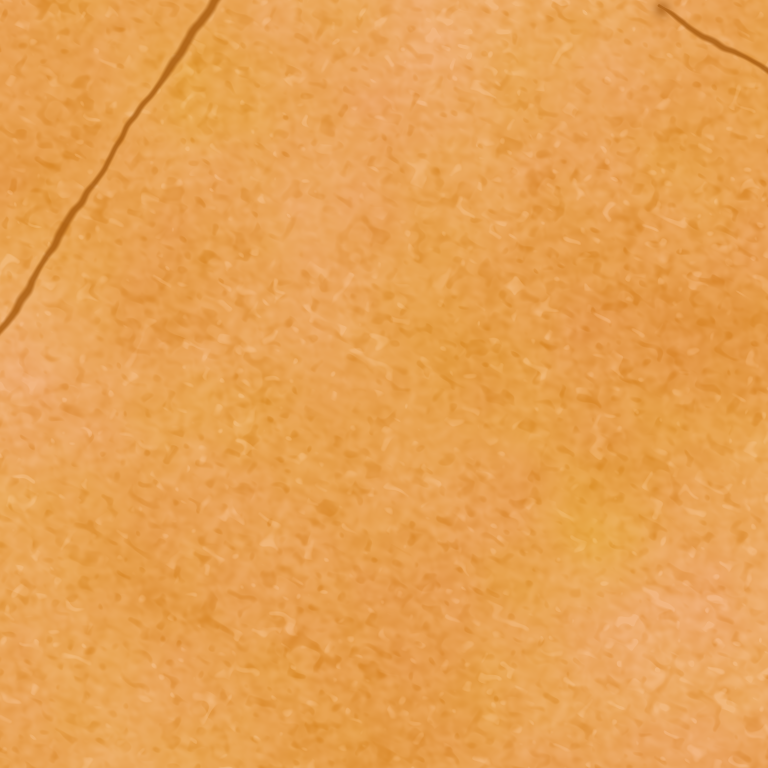
Give the GLSL for this texture, as a WebGL 1 fragment shader.

```glsl
precision highp float;
// Warm ochre stone slab with soft mottling, fine pitted grain and two thin cracks.
uniform vec2 u_resolution;

const vec3 DEEP = vec3(0.855, 0.535, 0.165);
const vec3 OCHRE = vec3(0.912, 0.635, 0.320);
const vec3 PALE = vec3(0.945, 0.715, 0.465);
const vec3 CRACK = vec3(0.66, 0.36, 0.06);

float hash(vec2 p) {
  vec3 q = fract(p.xyx * vec3(0.1031, 0.1030, 0.0973));
  q += dot(q, q.yzx + 33.33);
  return fract((q.x + q.y) * q.z);
}

float noise(vec2 p) {
  vec2 cell = floor(p);
  vec2 f = fract(p);
  f = f * f * (3.0 - 2.0 * f);
  float low = mix(hash(cell), hash(cell + vec2(1.0, 0.0)), f.x);
  float high = mix(hash(cell + vec2(0.0, 1.0)), hash(cell + vec2(1.0, 1.0)), f.x);
  return mix(low, high, f.y);
}

// Layered noise, turned at each octave to hide the lattice
float fbm(vec2 p) {
  float sum = 0.0;
  float amplitude = 0.5;
  for (int i = 0; i < 4; i++) {
    sum += amplitude * noise(p);
    p = mat2(1.6, 1.2, -1.2, 1.6) * p + 17.3;
    amplitude *= 0.5;
  }
  return sum / 0.9375;
}

// Soft round patch, 1 at its centre
float patchAt(vec2 p, vec2 centre, float radius) {
  vec2 d = (p - centre) / radius;
  return exp(-dot(d, d));
}

// Slightly slanted grain, about one fleck per unit
float grain(vec2 p, float scale) {
  vec2 q = mat2(0.88, 0.47, -0.47, 0.88) * p * scale;
  q += 0.9 * (noise(q * 0.6 + 41.0) - 0.5);
  return noise(q * vec2(0.85, 1.1) + 90.0);
}

// Crack from a to b: x is coverage, y is the pale rim beside it
vec2 crack(vec2 p, vec2 a, vec2 b, float halfWidth) {
  vec2 along = normalize(b - a);
  vec2 rel = p - a;
  float t = dot(rel, along);
  float side = dot(rel, vec2(-along.y, along.x));
  side += 0.010 * (noise(vec2(t * 14.0, 3.0)) - 0.5);
  side += 0.003 * (noise(vec2(t * 60.0, 8.0)) - 0.5);
  float overshoot = max(max(-t, t - length(b - a)), 0.0);
  float d = length(vec2(side, overshoot));
  float width = halfWidth * (0.65 + 0.8 * noise(vec2(t * 22.0, 5.0)));
  float body = 1.0 - smoothstep(width * 0.3, width + 0.0022, d);
  return vec2(body, exp(-pow((d - 0.009) / 0.005, 2.0)));
}

void main() {
  vec2 p = gl_FragCoord.xy / min(u_resolution.x, u_resolution.y);

  // Broad weathering: dark stains and rubbed, paler areas
  float stain = patchAt(p, vec2(0.58, 0.55), 0.10) + patchAt(p, vec2(0.96, 0.55), 0.14)
              + patchAt(p, vec2(0.52, 0.08), 0.17) + 0.5 * patchAt(p, vec2(0.19, 0.25), 0.09);
  float rubbed = patchAt(p, vec2(0.88, 0.15), 0.16) + 0.5 * patchAt(p, vec2(0.10, 0.48), 0.14)
               + 0.4 * patchAt(p, vec2(0.55, 0.95), 0.20);
  float tone = 0.56 - 0.17 * stain + 0.15 * rubbed;
  tone += 0.50 * (fbm(p * 5.0 + 2.0) - 0.5);

  // Grain with dark pits, lit from the upper left
  float coarse = grain(p, 78.0);
  float fine = grain(p + 3.7, 130.0);
  vec2 lightStep = vec2(-0.0035, 0.0035);
  float relief = grain(p + lightStep, 78.0) - grain(p - lightStep, 78.0);
  float roughness = 0.65 + 0.7 * fbm(p * 7.0 + 31.0);
  float speckle = 0.22 * (fine - 0.5) + 0.18 * (coarse - 0.5) + 0.14 * relief;
  speckle -= 0.24 * smoothstep(0.62, 0.92, grain(p + 7.1, 92.0));
  speckle += 0.32 * smoothstep(0.76, 0.96, grain(p + 5.3, 88.0));
  tone = clamp(tone + roughness * speckle, 0.0, 1.0);

  vec3 colour = mix(DEEP, OCHRE, smoothstep(0.0, 1.0, tone) * 2.0);
  if (tone > 0.5) colour = mix(OCHRE, PALE, tone * 2.0 - 1.0);
  else colour = mix(DEEP, OCHRE, tone * 2.0);

  // Slow drift between yellow and pink
  float yellow = 0.7 * patchAt(p, vec2(0.77, 0.30), 0.08) + 0.5 * patchAt(p, vec2(0.29, 0.87), 0.10);
  float drift = fbm(p * 9.0 + 60.0) - 0.5 + yellow - 0.4 * rubbed;
  colour += drift * vec3(-0.01, 0.012, -0.07);

  // Cracks, with a knot where the second one starts
  vec2 longCrack = crack(p, vec2(-0.02, 0.54), vec2(0.29, 1.02), 0.0045);
  vec2 cornerCrack = crack(p, vec2(0.857, 0.990), vec2(1.02, 0.897), 0.0032);
  float knot = 0.8 * patchAt(p, vec2(0.862, 0.988), 0.011);
  float rim = max(longCrack.y, cornerCrack.y);
  float body = max(max(longCrack.x, cornerCrack.x), knot);
  colour = mix(colour, PALE, 0.25 * rim);
  colour = mix(colour, CRACK, 0.82 * body);

  gl_FragColor = vec4(colour, 1.0);
}
```
